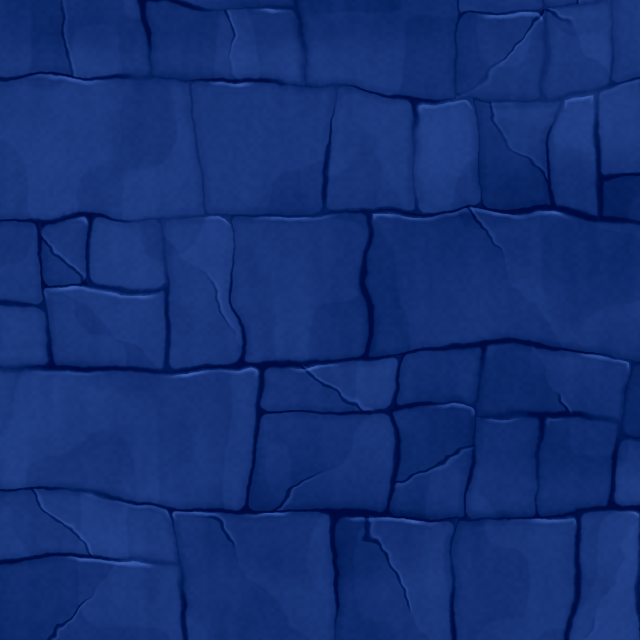
A WebGL 1 fragment shader for this texture:

```glsl
precision highp float;
uniform vec2 u_resolution;

float hash(vec2 p) {
  return fract(sin(dot(p, vec2(127.1, 311.7))) * 43758.5453);
}

float noise(vec2 p) {
  vec2 i = floor(p), f = fract(p);
  f = f * f * (3.0 - 2.0 * f);
  return mix(mix(hash(i), hash(i + vec2(1.0, 0.0)), f.x),
             mix(hash(i + vec2(0.0, 1.0)), hash(i + 1.0), f.x), f.y);
}

float fbm(vec2 p) {
  float sum = 0.0, amp = 0.5;
  for (int i = 0; i < 4; i++) {
    sum += amp * noise(p);
    p = p * 2.03 + 11.7;
    amp *= 0.5;
  }
  return sum;
}

// Height of the wavy bed below a course of stones
float bedEdge(float row, float x) {
  float wave = 0.34 * (noise(vec2(x * 2.5, row * 5.3)) - 0.5)
             + 0.07 * (noise(vec2(x * 15.0, row * 3.7)) - 0.5);
  return (row + 0.25 * (hash(vec2(row, 7.0)) - 0.5) + wave) / 4.5;
}

// Position of the leaning joint to the left of a stone
float jointEdge(float col, float row, float count, float y) {
  float lean = (hash(vec2(col + 9.0, row)) - 0.5) * (y - row / 4.5) * 0.25;
  float wobble = 0.018 * (noise(vec2(y * 14.0, col * 4.3 + row * 7.1)) - 0.5);
  return (col + 0.6 * (hash(vec2(col, row + 3.0)) - 0.5)) / count + lean + wobble;
}

void main() {
  vec2 uv = gl_FragCoord.xy / u_resolution;
  vec2 p = uv + 0.009 * (vec2(fbm(uv * 38.0), fbm(uv * 38.0 + 50.0)) - 0.47);

  // Find the course and the stone
  float row = floor(p.y * 4.5);
  if (p.y < bedEdge(row, p.x)) row -= 1.0;
  else if (p.y > bedEdge(row + 1.0, p.x)) row += 1.0;
  float low = bedEdge(row, p.x), high = bedEdge(row + 1.0, p.x);
  float bed = p.y - low, ceiling = high - p.y;

  float count = 3.0 + floor(2.0 * hash(vec2(row, 21.0)));
  float col = floor(p.x * count);
  if (p.x < jointEdge(col, row, count, p.y)) col -= 1.0;
  else if (p.x > jointEdge(col + 1.0, row, count, p.y)) col += 1.0;
  float left = jointEdge(col, row, count, p.y);
  float right = jointEdge(col + 1.0, row, count, p.y);
  vec2 id = vec2(col, row);

  // Split some stones into slabs, and some slabs again
  if (hash(id + 31.0) < 0.55) {
    float cut = mix(low, high, 0.35 + 0.35 * hash(id + 5.0))
              + 0.025 * (noise(vec2(p.x * 9.0, row * 2.7)) - 0.5);
    if (p.y > cut) { low = cut; id += vec2(17.0, 3.0); }
    else { high = cut; id += vec2(41.0, 8.0); }
  }
  if (hash(id + 63.0) < 0.3) {
    float cut = mix(left, right, 0.3 + 0.4 * hash(id + 12.0))
              + 0.03 * (noise(vec2(p.y * 13.0, id.x)) - 0.5);
    if (p.x > cut) { left = cut; id += vec2(5.0, 29.0); }
    else { right = cut; id += vec2(13.0, 37.0); }
  }

  // Distance to the outline with slightly worn corners
  float crown = high - p.y;
  vec2 inset = vec2(min(p.x - left, right - p.x), min(p.y - low, crown));
  float radius = 0.006 + 0.02 * pow(hash(id + 2.0), 2.0);
  vec2 q = radius - inset;
  float d = radius - length(max(q, 0.0)) - min(max(q.x, q.y), 0.0);

  // Stone face: soft clouds, flat facets, brush streaks and grain
  vec2 shift = id * 3.17;
  float tone = 0.5 + 0.7 * (hash(id + 77.0) - 0.5);
  tone += 1.5 * (fbm(p * 5.0 + shift) - 0.47);
  tone += 0.5 * (smoothstep(0.48, 0.53, noise(p * vec2(13.0, 8.0) + shift)) - 0.5);
  tone += 0.45 * (noise(p * vec2(55.0, 13.0)) - 0.5);
  tone += 0.5 * (noise(uv * 150.0) - 0.5);
  tone -= 1.0 * smoothstep(0.5, 0.8, noise(uv * vec2(2.0, 6.0) + 4.0));

  // Slanted crack that opens and closes, with a lit lip
  if (hash(id + 90.0) < 0.55) {
    float angle = 2.0 * (hash(id + 14.0) - 0.5);
    vec2 centre = 0.5 * vec2(left + right, low + high);
    float e = dot(p - centre, vec2(cos(angle), sin(angle)))
            + 0.07 * (fbm(p * 11.0 + shift) - 0.47);
    float open = smoothstep(0.4, 0.65, noise(p * 10.0 + shift + 20.0));
    tone += 0.6 * (smoothstep(-0.002, 0.002, e) - 0.5);
    tone -= 2.6 * open * (1.0 - smoothstep(0.0005, 0.0035, abs(e)));
    tone += 1.3 * open * smoothstep(0.002, 0.004, e) * (1.0 - smoothstep(0.004, 0.010, e));
  }

  // Thin uneven joints, shaded borders and shadows along the beds
  float width = mix(0.0015, 0.006, smoothstep(0.2, 0.85, noise(p * 11.0 + 30.0)));
  float depth = mix(0.5, 3.0, smoothstep(0.2, 0.65, noise(p * 8.0 + 60.0)));
  tone -= depth * (1.0 - smoothstep(width * 0.2, width + 0.001, d));
  tone -= 1.1 * (1.0 - smoothstep(0.0, 0.016, d)) * (0.4 + noise(p * 9.0 + 80.0));
  float shade = smoothstep(0.3, 0.7, noise(vec2(p.x * 3.0, row * 2.3)));
  tone -= 1.8 * exp(-bed / 0.016) * shade;
  tone -= 0.7 * exp(-ceiling / 0.008) * (1.0 - shade);

  // Broken light along the upper edges
  float rim = smoothstep(width, width + 0.002, d) * (1.0 - smoothstep(width + 0.002, width + 0.009, d));
  float worn = smoothstep(0.5, 0.8, noise(vec2(p.x * 14.0, id.x * 2.3 + id.y)));
  worn *= 0.4 + 0.9 * noise(p * vec2(45.0, 60.0));
  tone += rim * (0.2 + 4.2 * worn * (1.0 - smoothstep(0.008, 0.022, crown)));

  vec3 colour = vec3(0.08, 0.19, 0.45) + clamp(tone, -4.0, 4.5) * vec3(0.033, 0.038, 0.051);
  gl_FragColor = vec4(clamp(colour, 0.0, 1.0), 1.0);
}
```
